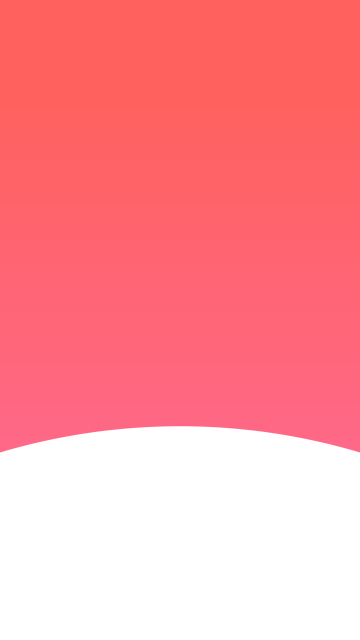
A Shadertoy shader for this background:

```glsl
void mainImage(out vec4 fragColor, in vec2 fragCoord) {
    // Canvas units: height is 1, x is centred
    vec2 p = vec2(fragCoord.x - 0.5 * iResolution.x, fragCoord.y) / iResolution.y;
    float pixel = 1.0 / iResolution.y;

    // Coral sky, flat at the top and turning pink below
    vec3 coral = vec3(1.0, 0.382, 0.373);
    vec3 pink = vec3(1.0, 0.408, 0.525);
    float fade = clamp((0.835 - p.y) / 0.525, 0.0, 1.0);
    vec3 color = mix(coral, pink, fade);

    // White hill: the top of a large circle
    float radius = 0.985;
    float hill = length(p - vec2(0.0, 0.334 - radius)) - radius;
    color = mix(vec3(1.0), color, smoothstep(-0.7 * pixel, 0.7 * pixel, hill));

    fragColor = vec4(color, 1.0);
}
```
